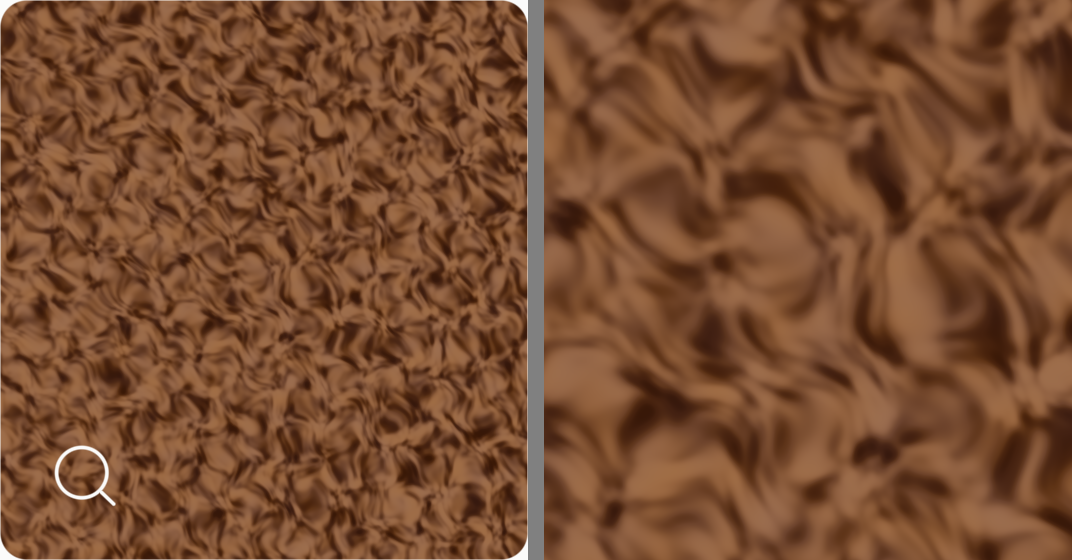
Left, the full canvas; right, a detail of the centre.
This texture is drawn by a Shadertoy shader. Its source:

```glsl
// Pitted brown suede grain on a rounded card with a small white lens icon.

// Tunable values; lengths are fractions of the canvas height.
const float GRAIN_FREQ = 43.0;
const float FINE_FREQ = 84.0;
const float PIT_FREQ = 24.0;
const float STRETCH = 1.45;
const float SLANT_ANGLE = -0.75;
const float STEEP_ANGLE = -1.25;
const float WARP = 0.006;
const float CORNER_RADIUS = 0.048;
const vec2 LENS_CENTER = vec2(0.146, 0.156);
const float LENS_RADIUS = 0.0449;
const vec2 HANDLE_START = vec2(0.179, 0.123);
const vec2 HANDLE_END = vec2(0.203, 0.100);
const float STROKE = 0.0033;

// Colours from the deepest pits to the lit nap.
const vec3 PIT = vec3(0.21, 0.09, 0.035);
const vec3 UMBER = vec3(0.27, 0.13, 0.06);
const vec3 SHADE = vec3(0.36, 0.20, 0.10);
const vec3 BROWN = vec3(0.43, 0.26, 0.16);
const vec3 TAN = vec3(0.50, 0.32, 0.20);
const vec3 NAP = vec3(0.58, 0.39, 0.26);
const vec3 GLINT = vec3(0.62, 0.43, 0.29);
const vec3 WHITE = vec3(0.985, 0.985, 0.98);

// Integer hash giving a unit gradient for a lattice cell.
vec2 cellGradient(vec2 cell) {
    uvec2 v = uvec2(ivec2(cell) + 4096) * 1664525u + 1013904223u;
    v.x += v.y * 1664525u;
    v.y += v.x * 1664525u;
    v ^= v >> 16u;
    v.x += v.y * 1664525u;
    v.y += v.x * 1664525u;
    v ^= v >> 16u;
    float angle = float(v.x >> 8u) / 16777216.0 * 6.28319;
    return vec2(cos(angle), sin(angle));
}

// Gradient noise scaled to unit standard deviation.
float noise(vec2 p) {
    vec2 i = floor(p), f = p - i;
    vec2 u = f * f * f * (f * (f * 6.0 - 15.0) + 10.0);
    vec2 e = vec2(1.0, 0.0);
    float low = mix(dot(cellGradient(i), f),
                    dot(cellGradient(i + e.xy), f - e.xy), u.x);
    float high = mix(dot(cellGradient(i + e.yx), f - e.yx),
                     dot(cellGradient(i + e.xx), f - e.xx), u.x);
    return mix(low, high, u.y) / 0.216;
}

// Three sizes of grain, drawn out along one direction.
float grain(vec2 p, float angle) {
    float c = cos(angle), s = sin(angle);
    vec2 q = vec2(dot(p, vec2(c, s)) / STRETCH, dot(p, vec2(-s, c)));
    return 0.80 * noise(q * GRAIN_FREQ)
         + 0.46 * noise(q * FINE_FREQ + 17.3)
         + 0.38 * noise(q * PIT_FREQ + 41.7);
}

// Colour by rank, with stops at the middle of each tone's share.
vec3 suedeColor(float rank) {
    vec3 col = mix(PIT, UMBER, smoothstep(0.0, 0.04, rank));
    col = mix(col, SHADE, clamp((rank - 0.04) / 0.105, 0.0, 1.0));
    col = mix(col, BROWN, clamp((rank - 0.145) / 0.16, 0.0, 1.0));
    col = mix(col, TAN, clamp((rank - 0.305) / 0.255, 0.0, 1.0));
    col = mix(col, NAP, clamp((rank - 0.56) / 0.30, 0.0, 1.0));
    return mix(col, GLINT, clamp((rank - 0.86) / 0.14, 0.0, 1.0));
}

float segmentDistance(vec2 p, vec2 a, vec2 b) {
    vec2 ab = b - a;
    return length(p - a - ab * clamp(dot(p - a, ab) / dot(ab, ab), 0.0, 1.0));
}

float roundedBox(vec2 p, vec2 halfSize, float radius) {
    vec2 d = abs(p) - halfSize + radius;
    return length(max(d, 0.0)) + min(max(d.x, d.y), 0.0) - radius;
}

void mainImage(out vec4 fragColor, in vec2 fragCoord) {
    vec2 p = fragCoord / iResolution.y;
    vec2 size = vec2(iResolution.x / iResolution.y, 1.0);
    float pixel = 1.0 / iResolution.y;

    // Slanted nap at upper left turns steeper toward lower right.
    vec2 w = p + WARP * vec2(noise(p * 18.0), noise(p * 18.0 + 63.1));
    float turn = 0.5 + 0.6 * (p.x - p.y) + 0.15 * noise(p * 4.0 + 9.0);
    float steep = smoothstep(0.15, 0.85, turn);
    float height = mix(grain(w, SLANT_ANGLE), grain(w + 5.0, STEEP_ANGLE), steep);
    height /= length(vec2(steep, 1.0 - steep));

    // Rougher on the right, then mapped to a near-uniform rank.
    height *= 0.90 + 0.20 * p.x;
    height += 0.10 * noise(p * 5.0 + 30.0) + 0.12 * (0.47 - p.x);
    vec3 col = suedeColor(1.0 / (1.0 + exp(-1.7 * height)));
    col += vec3(0.004, 0.0, -0.008) * noise(p * 30.0 + 80.0);

    // Lens icon and card corners.
    float icon = abs(length(p - LENS_CENTER) - LENS_RADIUS);
    icon = min(icon, segmentDistance(p, HANDLE_START, HANDLE_END)) - STROKE;
    float outside = roundedBox(p - 0.5 * size, 0.5 * size, CORNER_RADIUS);
    float white = max(smoothstep(pixel, -pixel, icon),
                      smoothstep(-pixel, pixel, outside + pixel * 0.5));
    fragColor = vec4(mix(col, WHITE, white), 1.0);
}
```
